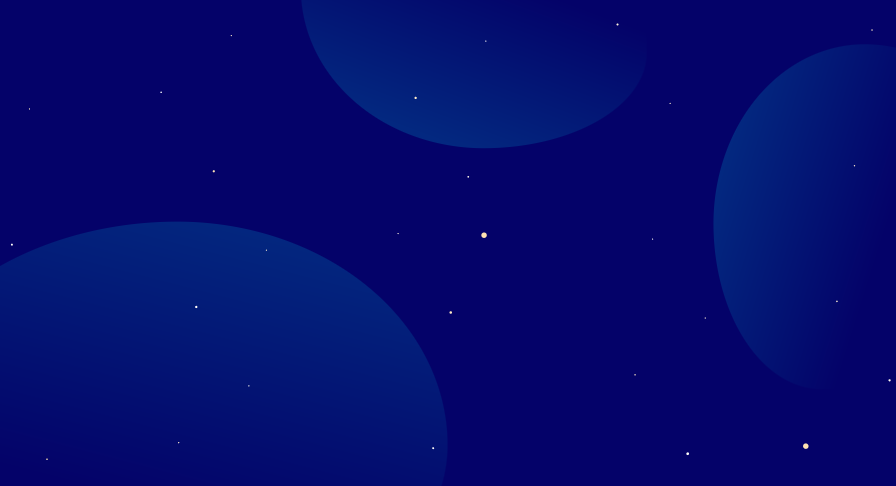
Reproduce this background procedurally as a Shadertoy shader.

```glsl
float hash(float n) {
    return fract(sin(n * 12.9898) * 43758.5);
}

// One rounded corner: an elliptical arc between two tangent points
float corner(vec2 p, vec2 center, vec2 tip) {
    vec2 radius = abs(tip - center);
    vec2 q = max((p - center) * sign(tip - center) / radius, 0.0);
    return (length(q) - 1.0) * min(radius.x, radius.y);
}

// Box with four unequal elliptical corners.
// tangents: x of top, y of right, x of bottom, y of left
float blob(vec2 p, vec2 lo, vec2 hi, vec4 tangents) {
    float upper = max(corner(p, tangents.xy, hi),
                      corner(p, tangents.xw, vec2(lo.x, hi.y)));
    float lower = max(corner(p, tangents.zy, vec2(hi.x, lo.y)),
                      corner(p, tangents.zw, lo));
    return max(upper, lower);
}

// Linear fade: 1 at the bright point, 0 at the dark point
float fade(vec2 p, vec2 bright, vec2 dark) {
    vec2 axis = dark - bright;
    return 1.0 - clamp(dot(p - bright, axis) / dot(axis, axis), 0.0, 1.0);
}

float cover(float dist, float pixel) {
    return clamp(0.5 - dist / pixel, 0.0, 1.0);
}

void mainImage(out vec4 fragColor, in vec2 fragCoord) {
    vec2 p = fragCoord / iResolution.y;
    float pixel = 1.0 / iResolution.y;
    vec3 night = vec3(0.014, 0.006, 0.41);
    vec3 haze = vec3(0.012, 0.155, 0.5);
    vec3 cream = vec3(1.0, 0.89, 0.7);

    // Three large blobs, each dissolving into the night
    float lowerLeft = blob(p, vec2(-0.245, -0.312), vec2(0.921, 0.544),
                           vec4(0.365, 0.084, 0.365, 0.084));
    float top = blob(p, vec2(0.619, 0.695), vec2(1.331, 1.41),
                     vec4(1.0, 0.892, 0.995, 1.024));
    float right = blob(p, vec2(1.468, 0.199), vec2(2.086, 0.909),
                       vec4(1.779, 0.588, 1.691, 0.54));

    float glow = cover(lowerLeft, pixel) * fade(p, vec2(0.48, 0.554), vec2(0.324, -0.05));
    glow += cover(top, pixel) * fade(p, vec2(0.935, 0.703), vec2(1.06, 1.041));
    glow += cover(right, pixel) * fade(p, vec2(1.487, 0.64), vec2(1.83, 0.532));
    vec3 color = mix(night, haze, glow);

    // Small stars, spread evenly by a low-discrepancy sequence
    for (int i = 0; i < 26; i++) {
        float id = float(i);
        vec2 star = fract(vec2(0.18, 0.81) + id * vec2(0.7549, 0.5698)) * vec2(1.842, 1.0);
        float radius = mix(0.0011, 0.0028, pow(hash(id + 3.0), 2.0));
        vec3 tint = mix(vec3(1.0), cream, hash(id + 40.0));
        color = mix(color, tint, cover(length(p - star) - radius, pixel));
    }

    // Two bright warm stars
    float warm = min(length(p - vec2(0.996, 0.516)), length(p - vec2(1.658, 0.082)));
    color = mix(color, cream, cover(warm - 0.0056, pixel));

    fragColor = vec4(color, 1.0);
}
```
